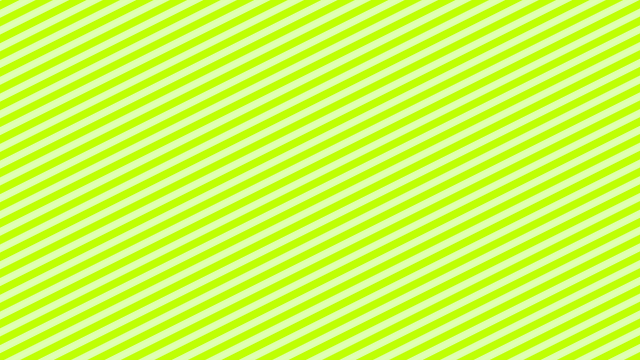
Write a Shadertoy shader that draws this pattern.

```glsl
#define STRIPES_PER_HEIGHT 24.0
#define SLOPE 0.5
#define PHASE 0.45
#define LIGHT_SHARE 0.485
#define CORE_SHARE 0.14
#define LIME vec3(0.75, 1.0, 0.01)
#define PALE vec3(0.87, 1.0, 0.68)
#define PALE_CORE vec3(0.88, 1.0, 0.72)

// Distance to the nearest pale stripe centre, in stripe periods
float stripeDistance(vec2 p) {
    vec2 normal = normalize(vec2(-SLOPE, 1.0));
    float across = dot(p, normal) * STRIPES_PER_HEIGHT - PHASE;
    return abs(fract(across + 0.5) - 0.5);
}

// Antialiased band of the given width around the stripe centre
float band(float dist, float width, float pixel) {
    return clamp((0.5 * width - dist) / pixel + 0.5, 0.0, 1.0);
}

void mainImage(out vec4 fragColor, in vec2 fragCoord) {
    // Centred coordinates, one unit per canvas height
    vec2 p = (fragCoord - 0.5 * iResolution.xy) / iResolution.y;
    float pixel = STRIPES_PER_HEIGHT / iResolution.y;
    float dist = stripeDistance(p);

    // Pale stripes with a faintly lighter core over lime
    vec3 pale = mix(PALE, PALE_CORE, band(dist, CORE_SHARE, pixel));
    vec3 color = mix(LIME, pale, band(dist, LIGHT_SHARE, pixel));
    fragColor = vec4(color, 1.0);
}
```
